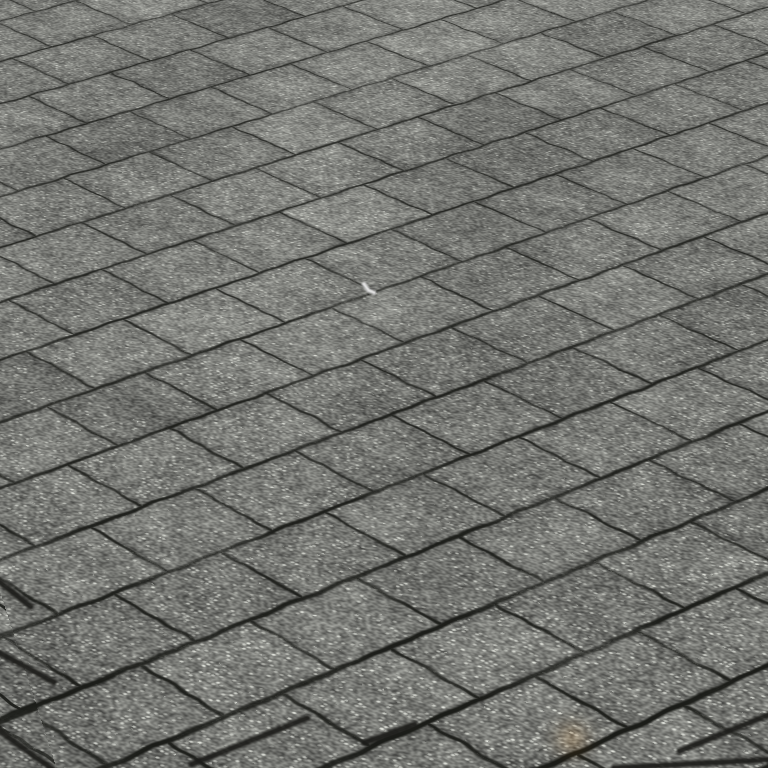
A Shadertoy shader for this texture:

```glsl
// Weathered grey concrete pavers in running bond, seen at an angle.
// A projective map turns the canvas into paver rows and columns; joints come
// from cell edge distances, and the stone from gradient noise and hashed grit.

vec2 hash2(vec2 p) {
    vec3 q = fract(p.xyx * vec3(0.1031, 0.1030, 0.0973));
    q += dot(q, q.yzx + 33.33);
    return fract((q.xx + q.yz) * q.zy);
}

float cornerSlope(vec2 cell, vec2 corner, vec2 f) {
    float angle = 6.2832 * hash2(cell + corner).x;
    return dot(vec2(cos(angle), sin(angle)), f - corner);
}

float gradientNoise(vec2 p) {
    vec2 cell = floor(p), f = fract(p);
    vec2 s = f * f * f * (f * (f * 6.0 - 15.0) + 10.0);
    return mix(mix(cornerSlope(cell, vec2(0, 0), f), cornerSlope(cell, vec2(1, 0), f), s.x),
               mix(cornerSlope(cell, vec2(0, 1), f), cornerSlope(cell, vec2(1, 1), f), s.x), s.y);
}

// Scattered pale grains: one jittered dot in some of the grid cells
float grit(vec2 p, float density) {
    vec2 cell = floor(p);
    vec2 centre = 0.35 + 0.3 * hash2(cell + 17.0);
    vec2 pick = hash2(cell + 71.0);
    float dotMask = 1.0 - smoothstep(0.08, 0.55, length(fract(p) - centre));
    return dotMask * step(pick.x, density) * (0.35 + 0.65 * pick.y);
}

float segmentDistance(vec2 p, vec2 a, vec2 b) {
    vec2 d = b - a;
    return length(p - a - d * clamp(dot(p - a, d) / dot(d, d), 0.0, 1.0));
}

// Inverse perspective: canvas point (y down) to column and row
vec2 groundPlane(vec2 p) {
    mat2 m = mat2(vec2(0.1311, -0.0350) - 0.0190 * p,
                  vec2(0.0901,  0.0392) + 0.0215 * p);
    return inverse(m) * (p - vec2(0.3464, 0.5117));
}

void mainImage(out vec4 fragColor, in vec2 fragCoord) {
    vec2 p = fragCoord / iResolution.xy;
    p.y = 1.0 - p.y;
    vec2 ground = groundPlane(p);
    vec2 soft = max(vec2(0.013, 0.019), 0.6 * fwidth(ground));

    // Running bond with slightly uneven edges
    vec2 q = ground + 0.035 * vec2(gradientNoise(ground * 4.0), gradientNoise(ground * 4.0 + 40.0));
    float cutEdge = step(p.x, 0.32 * (p.y - 0.77));
    q.x *= 1.0 + cutEdge;
    float row = floor(q.y);
    q.x += 0.5 * mod(row, 2.0);
    vec2 paver = vec2(floor(q.x), row);
    vec2 f = fract(q);
    vec2 edge = min(f, 1.0 - f);
    vec2 tone = hash2(paver + 120.0);

    // Stone: per-paver tone, broad weathering, mottling, grain and grit
    vec2 stoneUv = ground + 7.0 * tone;
    float value = mix(0.497, 0.447, p.y) + 0.06 * (tone.x - 0.5);
    value += 0.07 * gradientNoise(p * 4.0 + 3.0);
    value += 0.09 * gradientNoise(stoneUv * vec2(3.0, 2.0));
    value += 0.13 * gradientNoise(stoneUv * vec2(13.0, 9.0));
    value += mix(0.15, 0.23, p.y) * gradientNoise(stoneUv * vec2(32.0, 22.0));
    float cluster = gradientNoise(stoneUv * vec2(5.0, 4.0));
    float density = 0.08 + 0.18 * tone.y + 0.12 * p.y + 0.25 * cluster;
    value += mix(0.15, 0.33, p.y) * grit(stoneUv * vec2(27.0, 19.0), density);
    vec3 color = value * vec3(1.0, 1.01, 0.975);

    // Joints: wider when near, fading in places, with a grimy halo
    vec2 halfWidth = mix(vec2(0.009, 0.014), vec2(0.018, 0.031), p.y) * (1.0 + 0.7 * cutEdge);
    vec2 gap = 1.0 - smoothstep(halfWidth - soft, halfWidth + soft, edge);
    float joint = max(gap.x * 0.92, gap.y);
    float wear = clamp(0.88 + 0.8 * gradientNoise(ground * vec2(0.9, 1.3) + 9.0), 0.5, 1.0);
    float halo = max(exp(-edge.x * 30.0), exp(-edge.y * 22.0));
    color *= 1.0 - 0.24 * halo;
    color = mix(color, vec3(0.10, 0.105, 0.09), joint * wear * mix(0.74, 1.0, p.y));

    // Dark gaps around the cut pieces along the near border
    vec4 gaps[7] = vec4[7](
        vec4(0.80, 1.000, 1.02, 0.988), vec4(-0.01, 0.945, 0.08, 1.01),
        vec4(0.25, 0.995, 0.40, 0.935), vec4(0.475, 0.967, 0.54, 0.943),
        vec4(0.885, 0.978, 1.01, 0.927), vec4(-0.01, 0.750, 0.04, 0.79),
        vec4(-0.01, 0.845, 0.07, 0.888));
    float curb = 1.0;
    for (int i = 0; i < 7; i++) curb = min(curb, segmentDistance(p, gaps[i].xy, gaps[i].zw));
    color = mix(color, vec3(0.11, 0.11, 0.10), 0.92 * (1.0 - smoothstep(0.001, 0.007, curb)));

    // Rusty stain and a small white chip
    vec2 stainOffset = p - vec2(0.745, 0.962);
    color += exp(-dot(stainOffset, stainOffset) * 2200.0) * vec3(0.09, 0.04, -0.02);
    float chip = min(segmentDistance(p, vec2(0.474, 0.370), vec2(0.480, 0.378)),
                     segmentDistance(p, vec2(0.480, 0.378), vec2(0.487, 0.381)));
    color = mix(color, vec3(0.88), 1.0 - smoothstep(0.0, 0.005, chip));

    fragColor = vec4(clamp(color, 0.0, 1.0), 1.0);
}
```
